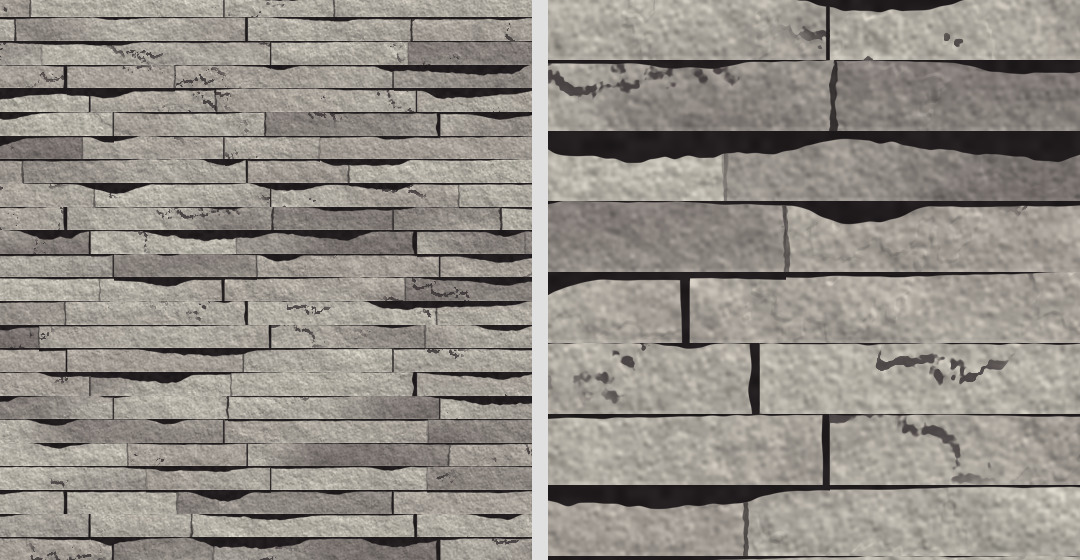
Left, the full canvas; right, a detail of the centre.
A Shadertoy shader for this texture:

```glsl
const float COURSE = 0.0422;   // course height
const float PANEL = 0.583;     // panel length between stepped joints
const vec2 LIGHT = vec2(0.45, 0.89);

const vec3 PALE = vec3(0.71, 0.695, 0.655);
const vec3 WARM = vec3(0.64, 0.615, 0.585);
const vec3 MAUVE = vec3(0.475, 0.447, 0.435);
const vec3 SHADOW = vec3(0.12, 0.104, 0.11);

struct Stone {
    vec2 id;
    float mainJoint;   // signed distance to the panel joint
    float minorJoint;  // signed distance to the split inside the panel
    float jointSeed;
};

float hash(vec2 p) {
    vec3 q = fract(p.xyx * 0.1031);
    q += dot(q, q.yzx + 33.33);
    return fract((q.x + q.y) * q.z);
}

float noise(vec2 p) {
    vec2 i = floor(p), f = fract(p);
    f = f * f * (3.0 - 2.0 * f);
    float low = mix(hash(i), hash(i + vec2(1, 0)), f.x);
    float high = mix(hash(i + vec2(0, 1)), hash(i + vec2(1, 1)), f.x);
    return mix(low, high, f.y);
}

// Octaves are rotated to hide the lattice
float fbm(vec2 p) {
    float sum = 0.0, gain = 0.45;
    for (int i = 0; i < 4; i++) {
        sum += gain * noise(p);
        p = mat2(1.6, 1.2, -1.2, 1.6) * p + 17.7;
        gain *= 0.68;
    }
    return sum;
}

// Panels step sideways over three courses, then shift by half a panel
Stone stoneAt(float x, float row) {
    float start = 0.401 + 0.0417 * mod(row, 3.0) + 0.302 * step(2.5, mod(row, 6.0));
    float u = (x - start) / PANEL;
    float panel = floor(u), nearest = floor(u + 0.5);
    float split = mix(0.28, 0.66, hash(vec2(panel + 40.0, row + 9.0)));
    float along = u - panel;
    vec2 id = vec2(panel * 2.0 + step(split, along) + 20.0, row + 5.0);
    return Stone(id, (u - nearest) * PANEL, (along - split) * PANEL,
                 hash(vec2(nearest + 71.0, row + 31.0)));
}

// Flaked plateaus with jagged rims
float ledge(vec2 p) {
    vec2 warp = vec2(fbm(p * 45.0), fbm(p * 45.0 + 50.0)) - 0.5;
    return smoothstep(0.57, 0.65, noise(p * vec2(12.0, 24.0) + warp * 1.1));
}

float relief(vec2 p) {
    return fbm(p * 38.0) + 0.1 * ledge(p);
}

// Band of shade under the course above, with a broken lower edge
float overhang(float x, float row, float rise) {
    float bite = smoothstep(0.57, 0.97, noise(vec2(x * 10.0, row * 7.3 + 3.0)));
    float ragged = noise(vec2(x * 55.0, row * 5.1)) + 0.6 * noise(vec2(x * 140.0, row * 9.7)) - 0.8;
    float thin = 0.07 * smoothstep(0.3, 0.75, noise(vec2(x * 6.0, row * 3.7 + 40.0)));
    return thin + 0.36 * bite + 0.08 * max(rise, 0.0) + 0.1 * ragged * (0.3 + bite);
}

float gap(float dist, float halfWidth, float blur) {
    return 1.0 - smoothstep(halfWidth - blur, halfWidth + blur, abs(dist));
}

vec3 stoneColor(vec2 p, vec2 id) {
    float patchy = noise(p * vec2(6.0, 12.0));
    float dark = smoothstep(0.6, 0.97, hash(id) * 0.76 + patchy * 0.34);
    vec3 base = mix(PALE, WARM, smoothstep(0.2, 0.8, 0.5 * hash(id + 13.0) + 0.5 * patchy));
    return mix(base, MAUVE, dark);
}

void mainImage(out vec4 fragColor, in vec2 fragCoord) {
    vec2 p = fragCoord / iResolution.y;
    float pixel = 1.0 / iResolution.y;

    // Courses counted from the top
    float level = (1.0 - p.y) / COURSE + 0.26;
    float row = floor(level), down = level - row;
    Stone stone = stoneAt(p.x, row);
    Stone above = stoneAt(p.x, row - 1.0);

    // Split stone face lit from the upper right
    vec2 face = p + 6.0 * vec2(hash(stone.id + 3.0), hash(stone.id + 8.0));
    float slope = relief(face) - relief(face + LIGHT * 0.0024);
    float facet = fbm(face * 13.0) - fbm((face + LIGHT * 0.008) * 13.0);
    float grain = noise(face * 340.0) - 0.5;
    vec3 color = stoneColor(face, stone.id);
    color *= 1.0 + 1.1 * slope + 0.45 * facet + 0.16 * grain;
    color *= 1.03 - 0.08 * down;
    color += 0.04 * smoothstep(0.93, 0.97, down);

    // Shade beneath scattered flakes
    float chip = smoothstep(0.25, 0.8, ledge(face + LIGHT * 0.006) - ledge(face));
    chip *= smoothstep(0.54, 0.74, noise(face * vec2(8.0, 14.0) + 30.0));
    color = mix(color, SHADOW * 1.8, 0.8 * chip);

    // Course shadows, and joints shaded on their left side
    float rise = hash(above.id + 21.0) - hash(stone.id + 21.0);
    float depth = overhang(p.x, row, rise);
    float blur = 0.8 * pixel / COURSE;
    float shade = 1.0 - smoothstep(depth - blur, depth + blur, down);
    float wear = noise(vec2(p.x * 12.0, level * 3.0));
    float width = 0.0011 + 0.0045 * pow(stone.jointSeed, 3.0) * (0.4 + wear);
    shade = max(shade, gap(stone.mainJoint + width, width, 0.8 * pixel));
    float wobble = 0.005 * (fbm(p * 60.0) - 0.5);
    float minor = gap(stone.minorJoint + wobble, 0.0009 + 0.0014 * wear, 0.8 * pixel);
    shade = max(shade, minor * mix(0.1, 0.85, hash(stone.id.yy + 2.0)));
    color = mix(color, SHADOW * (0.85 + 0.4 * noise(p * 150.0)), shade);

    fragColor = vec4(clamp(color, 0.0, 1.0), 1.0);
}
```
